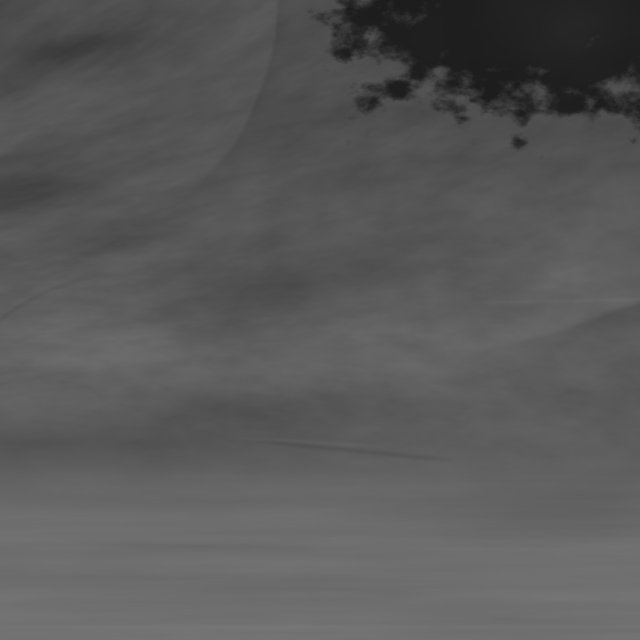
Reproduce this texture procedurally as a WebGL 2 fragment shader.

```glsl
#version 300 es
precision highp float;
uniform vec2 u_resolution;
out vec4 fragColor;

float hash(vec2 cell) {
  uvec2 q = uvec2(ivec2(cell) + 4096) * uvec2(1597u, 3812u);
  uint n = (q.x ^ (q.y * 2741u)) * 7919u;
  n = (n ^ (n >> 15)) * 40503u;
  n ^= n >> 13;
  return float(n & 65535u) / 65535.0;
}

float valueNoise(vec2 p) {
  vec2 i = floor(p), f = p - i;
  f = f * f * (3.0 - 2.0 * f);
  return mix(mix(hash(i), hash(i + vec2(1, 0)), f.x),
             mix(hash(i + vec2(0, 1)), hash(i + vec2(1, 1)), f.x), f.y);
}

// Fractal noise centred on zero
float fbm(vec2 p) {
  float sum = 0.0, amp = 0.5;
  for (int i = 0; i < 5; i++) {
    sum += amp * (valueNoise(p) - 0.5);
    p = mat2(1.94, 0.22, -0.22, 1.94) * p + 17.3;
    amp *= 0.54;
  }
  return sum;
}

// Soft elliptical patch, tilted by a slope
float patchAt(vec2 p, vec2 centre, vec2 radius, float slope) {
  vec2 d = p - centre;
  d.y -= slope * d.x;
  d /= radius;
  return exp(-dot(d, d));
}

// Thin wisp: a soft line limited to a span of x
float wisp(vec2 p, float height, float x0, float x1, float width) {
  float d = (p.y - height) / width;
  return exp(-d * d) * smoothstep(x0, x0 + 0.08, p.x) * (1.0 - smoothstep(x1 - 0.08, x1, p.x));
}

void main() {
  vec2 uv = gl_FragCoord.xy / u_resolution;

  // Streaks lie flat at the bottom and tilt towards the top
  float tilt = 0.42 * smoothstep(0.3, 1.0, uv.y) * (1.0 - 0.4 * uv.x);
  vec2 flow = vec2(uv.x, uv.y - tilt * (uv.x - 0.7));
  vec2 warp = uv + 0.035 * vec2(fbm(flow * vec2(7, 14)), fbm(flow * vec2(6, 17) + 31.0));

  // Vertical gradient
  float shade = mix(0.445, 0.425, smoothstep(0.0, 0.2, uv.y));
  shade = mix(shade, 0.372, smoothstep(0.17, 0.31, uv.y));
  shade = mix(shade, 0.345, smoothstep(0.42, 0.64, uv.y));
  shade = mix(shade, 0.308, smoothstep(0.62, 0.83, uv.y));

  // Broad dark patches
  shade -= 0.070 * patchAt(warp, vec2(0.11, 0.92), vec2(0.09, 0.030), 0.15);
  shade -= 0.075 * patchAt(warp, vec2(0.02, 0.70), vec2(0.11, 0.040), 0.10);
  shade -= 0.035 * patchAt(warp, vec2(0.22, 0.65), vec2(0.12, 0.035), 0.25);
  shade -= 0.045 * patchAt(warp, vec2(0.43, 0.55), vec2(0.16, 0.055), 0.10);
  shade -= 0.062 * patchAt(warp, vec2(0.36, 0.345), vec2(0.20, 0.055), 0.10);
  shade -= 0.030 * patchAt(warp, vec2(0.08, 0.29), vec2(0.20, 0.040), 0.0);
  shade -= 0.030 * patchAt(warp, vec2(0.67, 0.62), vec2(0.12, 0.030), 0.10);
  shade -= 0.025 * patchAt(warp, vec2(0.88, 0.21), vec2(0.16, 0.050), 0.10);

  // Broad pale patches
  shade += 0.040 * patchAt(warp, vec2(0.13, 0.47), vec2(0.17, 0.050), -0.05);
  shade += 0.035 * patchAt(warp, vec2(0.95, 0.58), vec2(0.18, 0.070), 0.10);
  shade += 0.025 * patchAt(warp, vec2(0.65, 0.45), vec2(0.18, 0.050), 0.10);
  shade += 0.030 * patchAt(warp, vec2(0.06, 0.82), vec2(0.14, 0.035), 0.30);

  // Curved sheet with a crisp rim in the upper left
  float rim = length(uv - vec2(0.03, 1.0)) - 0.403 + 0.006 * fbm(uv * 18.0);
  float rimFade = smoothstep(0.66, 0.80, uv.y);
  shade += 0.032 * (1.0 - smoothstep(-0.004, 0.004, rim)) * smoothstep(-0.27, 0.0, rim) * rimFade;
  shade -= 0.012 * exp(-abs(rim - 0.005) * 60.0) * rimFade;

  // Sagging fold on the right, darker underneath
  float fold = 0.428 + 0.40 * pow(max(uv.x - 0.5, 0.0), 2.0) + 0.012 * fbm(uv * vec2(9, 5));
  float below = fold - uv.y;
  shade -= 0.045 * smoothstep(-0.006, 0.008, below) * exp(-max(below, 0.0) * 11.0)
         * smoothstep(0.62, 0.95, uv.x);

  // Fine wisps
  shade -= 0.030 * wisp(uv, 0.309 - 0.10 * (uv.x - 0.42), 0.38, 0.74, 0.004);
  shade += 0.018 * wisp(uv, 0.313 - 0.06 * (uv.x - 0.42), 0.34, 0.62, 0.003);
  shade += 0.016 * wisp(uv, 0.528 + 0.02 * (uv.x - 0.8), 0.70, 1.05, 0.003);
  shade -= 0.025 * wisp(uv, 0.500 + 0.75 * uv.x - 2.0 * uv.x * uv.x, -0.10, 0.20, 0.005);
  shade += 0.018 * wisp(uv, 0.020, -0.1, 1.1, 0.004);

  // Cloud grain above, long flat streaks below
  float flatness = 1.0 - smoothstep(0.15, 0.42, uv.y);
  float grain = fbm(flow * vec2(9, 24)) * 0.065 + fbm(flow * vec2(28, 65) + 9.0) * 0.038;
  float streaks = fbm(uv * vec2(2.2, 42) + 5.0) * 0.060 + fbm(uv * vec2(5, 20) + 2.0) * 0.030;
  shade += mix(grain, streaks, flatness);

  // Dark opening in the upper right with a ragged, speckled border
  float lower = 0.855 - 0.045 * exp(-pow((uv.x - 0.84) / 0.10, 2.0));
  float depth = min((uv.x - 0.60) * 0.75 + (uv.y - 0.9) * 0.25, uv.y - lower);
  float speckle = fbm(uv * vec2(26, 36) + 4.0) * 0.20 + fbm(uv * vec2(11, 16)) * 0.09;
  float hole = smoothstep(-0.035, 0.045, depth + speckle);
  float core = 0.115 + 0.030 * patchAt(uv, vec2(0.90, 0.97), vec2(0.15, 0.08), 0.0)
             + 0.025 * fbm(uv * vec2(9, 14));
  shade = mix(shade, core, hole);

  fragColor = vec4(vec3(shade), 1.0);
}
```
